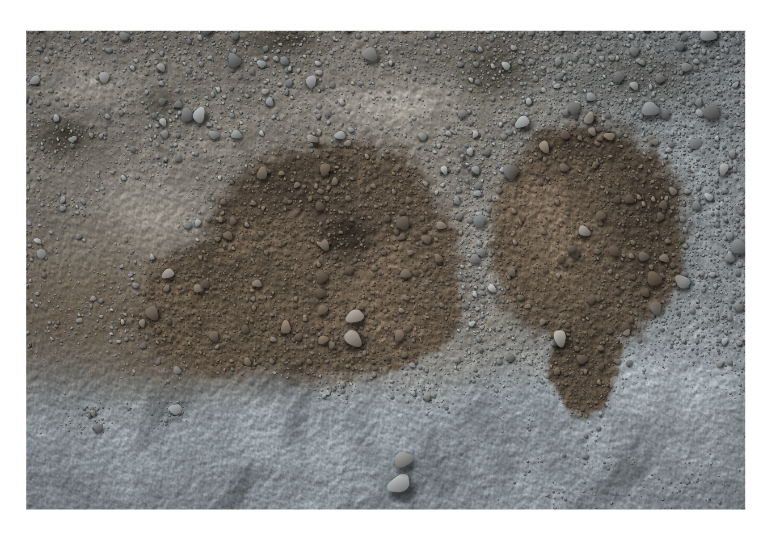
Give the GLSL for this texture, as a Shadertoy shader.

```glsl
#define WARM_GROUND vec3(.47, .455, .425)
#define COOL_GROUND vec3(.53, .56, .58)
#define SOIL vec3(.335, .29, .24)
#define MOSS vec3(.22, .205, .165)
#define STONE_GREY vec3(.55, .565, .57)
#define STONE_BROWN vec3(.43, .38, .325)
#define FRAME_MIN vec2(.0485, .0565)
#define FRAME_MAX vec2(1.38, .943)
#define LIGHT vec2(-.45, .89)
#define LAYERS 5
#define SMALLEST_CELL .0078
#define CELL_GROWTH 1.6

vec3 hash3(vec2 c) {
    vec3 q = fract(c.xyx * vec3(.1031, .1030, .0973));
    q += dot(q, q.yxz + 33.33);
    return fract((q.xxy + q.yzz) * q.zyx);
}

float corner(vec2 cell, vec2 offset) {
    return dot(hash3(cell).xy * 2. - 1., offset);
}

float gradientNoise(vec2 p) {
    vec2 i = floor(p), f = fract(p), e = vec2(1, 0);
    vec2 u = f * f * f * (f * (f * 6. - 15.) + 10.);
    return mix(mix(corner(i, f), corner(i + e, f - e), u.x),
        mix(corner(i + e.yx, f - e.yx), corner(i + 1., f - 1.), u.x), u.y);
}

float fbm(vec2 p) {
    float sum = 0., amp = .8;
    for (int i = 0; i < 4; i++) {
        sum += amp * gradientNoise(p);
        p = mat2(1.6, 1.2, -1.2, 1.6) * p + 17.3;
        amp *= .55;
    }
    return sum;
}

float glow(vec2 p, float x, float y, float rx, float ry) {
    vec2 d = (p - vec2(x, y)) / vec2(rx, ry);
    return exp(-dot(d, d));
}

float ellipse(vec2 p, float x, float y, float rx, float ry) {
    return 1. - length((p - vec2(x, y)) / vec2(rx, ry));
}

// Two dug patches with ragged edges
float soilMask(vec2 p) {
    vec2 w = p + .035 * vec2(fbm(p * 9.), fbm(p * 9. + 31.));
    float left = max(ellipse(w, .611, .52, .24, .225),
        max(ellipse(w, .43, .43, .19, .125), ellipse(w, .72, .43, .13, .115)));
    float right = max(ellipse(w, 1.09, .565, .185, .215), ellipse(w, 1.085, .335, .068, .105));
    return smoothstep(-.09, .13, max(left, right) + .14 * gradientNoise(p * 45.));
}

// Rounded stone with contact shadow and directional shading
void addStone(inout vec3 col, vec2 q, float r, vec3 h, float soil) {
    float turn = h.x * 6.283, aa = .8 / iResolution.y;
    vec2 s = mat2(cos(turn), -sin(turn), sin(turn), cos(turn)) * q;
    s.y *= 1.1 + .4 * h.y;
    float edge = r * (1. + .1 * sin(3. * atan(s.y, s.x + 1e-5) + 9. * h.z));
    col *= .5 + .5 * smoothstep(.6, 1.5, length(q + LIGHT * r * .45) / r);
    vec3 tint = mix(STONE_GREY, STONE_BROWN, clamp(soil * .9 + .3 * h.z - .1, 0., 1.));
    tint *= (.78 + .42 * h.y) * (.94 + .3 * dot(q / r, LIGHT));
    col = mix(col, tint, 1. - smoothstep(-aa, aa, length(s) - edge));
}

void mainImage(out vec4 fragColor, in vec2 fragCoord) {
    vec2 p = fragCoord / iResolution.y;
    float broad = fbm(p * vec2(6, 8)), medium = fbm(p * 23. + 5.), soil = soilMask(p);

    // Compacted ground, bluish toward the bottom and right
    float low = 1. - smoothstep(.22, .4, p.y + .06 * broad);
    float cool = clamp(low + .8 * smoothstep(.82, 1.3, p.x), 0., 1.);
    float pale = glow(p, .28, .6, .1, .07) + glow(p, .75, .81, .14, .05)
        + glow(p, .17, .84, .1, .05) + .7 * glow(p, .14, .52, .07, .05)
        + .8 * glow(p, 1.24, .26, .13, .12) + .6 * glow(p, .9, .5, .04, .13);
    vec3 col = mix(WARM_GROUND, COOL_GROUND, cool) + .1 * pale;
    col *= 1. + .24 * broad + .16 * medium;
    float haze = glow(p, .17, .43, .24, .13) + .7 * glow(p, .4, .32, .18, .04);
    col = mix(col, SOIL * 1.12, clamp(haze * (.75 + .5 * medium), 0., .85));

    // Mossy stains and shallow gullies
    float moss = glow(p, .12, .745, .05, .035) + glow(p, .52, .925, .07, .03)
        + .7 * glow(p, .3, .81, .035, .03) + .8 * glow(p, .92, .87, .07, .06)
        + .6 * glow(p, 1.2, .86, .09, .05);
    col = mix(col, MOSS, clamp(moss * (.8 + .8 * medium), 0., .9));
    col *= 1. - .22 * low * smoothstep(.05, .4, fbm(vec2(p.x - p.y * .6, p.y * .5) * 9.));

    // Exposed soil with hollows and lit slopes
    float slope = .28 * glow(p, 1.01, .59, .07, .13) + .25 * glow(p, .71, .52, .05, .06)
        + .15 * glow(p, .69, .4, .1, .05) - .45 * glow(p, .64, .56, .05, .04)
        - .25 * glow(p, 1.19, .6, .07, .12) - .3 * glow(p, 1.06, .73, .09, .04)
        - .2 * glow(p, .56, .66, .15, .07) - .2 * glow(p, 1.09, .33, .08, .1);
    col = mix(col, SOIL * (1. + slope + .22 * broad + .25 * medium), soil * .96);

    // Fine granular relief
    float relief = fbm(p * 75.) - fbm(p * 75. + LIGHT * .4);
    col *= 1. + relief * mix(.38, .65, soil) + .16 * gradientNoise(p * 210.);

    // Scattered stones, from grit to cobbles
    float rocky = .4 + .35 * smoothstep(.75, 1.1, p.x) + .25 * smoothstep(.65, .9, p.y)
        + .4 * medium - .55 * low - .45 * pale + .7 * (glow(p, .17, .22, .06, .04)
        + glow(p, .32, .24, .04, .03) + glow(p, .78, .27, .05, .05)
        + glow(p, .62, .28, .04, .03) + glow(p, .89, .52, .05, .22));
    rocky = clamp(mix(rocky, .62 - .3 * glow(p, 1.02, .57, .09, .12), soil), .04, .95);
    float size = SMALLEST_CELL;
    for (int layer = 0; layer < LAYERS; layer++) {
        float density = rocky * (1. - .15 * float(layer));
        for (int k = 0; k < 9; k++) {
            vec2 id = floor(p / size) + vec2(k % 3 - 1, k / 3 - 1);
            vec3 h = hash3(id + float(layer) * 71.), g = hash3(id + 211.);
            float r = size * mix(.14, .32, g.x * g.x) * smoothstep(0., .12, density - h.z);
            if (r > .0006) addStone(col, p - (id + .2 + .6 * h.xy) * size, r, g, soil);
        }
        size *= CELL_GROWTH;
    }

    // Prominent cobbles: centre and radius
    vec3 cobbles[9] = vec3[9](vec3(.654, .373, .018), vec3(.657, .414, .017),
        vec3(.739, .104, .022), vec3(.747, .149, .018), vec3(.311, .493, .012),
        vec3(.369, .787, .015), vec3(.967, .774, .014), vec3(1.037, .374, .016),
        vec3(1.082, .572, .012));
    for (int i = 0; i < 9; i++) {
        vec3 h = hash3(vec2(i, 9));
        addStone(col, p - cobbles[i].xy, cobbles[i].z, vec3(h.x, .6 + .4 * h.y, h.z), soil * .45);
    }

    // Vignette and white border
    vec2 c = (p - .5 * (FRAME_MIN + FRAME_MAX)) / (FRAME_MAX - FRAME_MIN);
    vec2 inset = min(p - FRAME_MIN, FRAME_MAX - p);
    float aa = .7 / iResolution.y;
    col = clamp(col * (1.08 - .42 * dot(c, c)), 0., 1.);
    fragColor = vec4(mix(vec3(1), col, smoothstep(-aa, aa, min(inset.x, inset.y))), 1);
}
```
